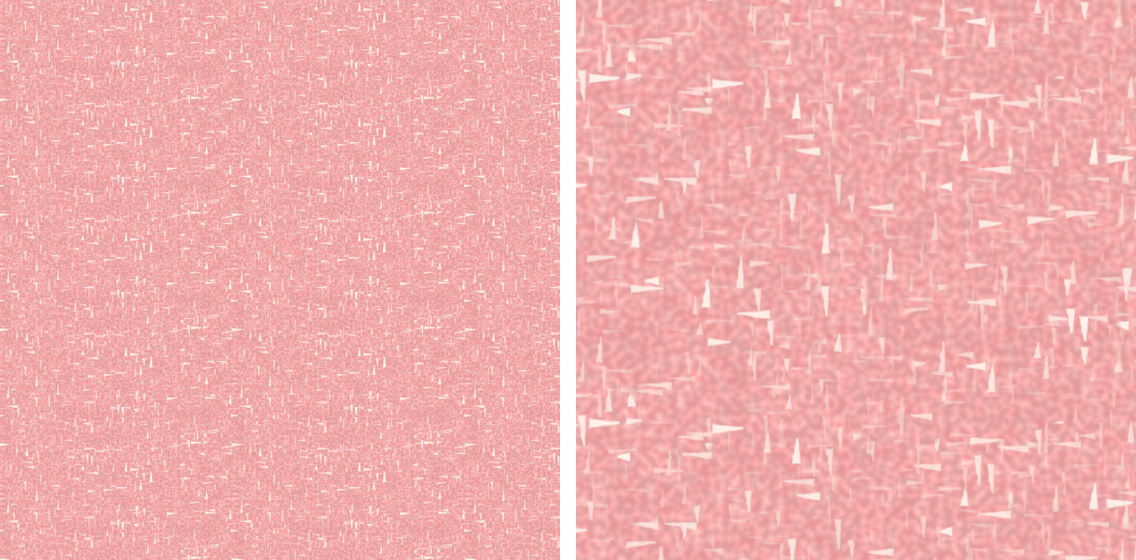
Left: the whole. Right: its middle third, enlarged.
Write a Shadertoy shader that draws this texture.

```glsl
// Pink linen-like print: mottled rose ground with short pale crosshatched slubs.
#define TILE vec2(0.4167, 0.2053)      // size of one repeat
#define SLUB_CELLS vec2(32.0, 16.0)    // slub grid cells per repeat
#define GRAIN_CELLS vec2(92.0, 46.0)   // ground grain cells per repeat
#define PATCH_CELLS vec2(14.0, 6.0)    // broad patches per repeat
#define SLUB_DENSITY 0.46              // mean chance of a slub in each cell
#define SLUB_LENGTH vec2(0.0032, 0.0100) // half length, faint to bold
#define SLUB_WIDTH vec2(0.0008, 0.0021)  // half width, faint to bold
#define ROSE_DARK vec3(0.895, 0.610, 0.615)
#define ROSE_LIGHT vec3(0.985, 0.702, 0.700)
#define GREY_SHIFT vec3(-0.014, 0.020, 0.015)
#define CREAM vec3(1.0, 0.95, 0.92)

vec3 hash3(vec2 p, float seed) {
    vec3 h = fract(vec3(p.xyx + seed * 17.3) * vec3(0.1031, 0.1030, 0.0973));
    h += dot(h, h.yxz + 33.33);
    return fract((h.xxy + h.yzz) * h.zyx);
}

// Gradient noise that wraps after the given number of cells
float cornerSlope(vec2 cell, vec2 offset, vec2 period, float seed) {
    float angle = 6.2832 * hash3(mod(cell, period), seed).x;
    return dot(vec2(cos(angle), sin(angle)), offset);
}

float gradientNoise(vec2 p, vec2 period, float seed) {
    vec2 cell = floor(p), f = fract(p);
    vec2 blend = f * f * f * (f * (f * 6.0 - 15.0) + 10.0);
    vec2 e = vec2(1.0, 0.0);
    float bottom = mix(cornerSlope(cell, f, period, seed),
                       cornerSlope(cell + e.xy, f - e.xy, period, seed), blend.x);
    float top = mix(cornerSlope(cell + e.yx, f - e.yx, period, seed),
                    cornerSlope(cell + e.xx, f - e.xx, period, seed), blend.x);
    return mix(bottom, top, blend.y);
}

// Coverage of a tapered stroke lying along x
float slub(vec2 p, float halfLength, float halfWidth, float aa) {
    float along = clamp(p.x / halfLength, -1.0, 1.0);
    float taper = halfWidth * (0.8 - 0.5 * along);
    float d = max(abs(p.y) - taper, abs(p.x) - halfLength);
    return 1.0 - smoothstep(-aa, aa, d);
}

// Scattered slubs in one direction, strongest one wins
float slubLayer(vec2 uv, bool upright, float density, float seed, float aa) {
    vec2 cellSize = TILE / SLUB_CELLS;
    vec2 home = floor(uv / cellSize);
    float cover = 0.0;
    for (int j = -1; j <= 1; j++)
    for (int i = -1; i <= 1; i++) {
        vec2 cell = home + vec2(i, j);
        vec2 id = mod(cell, SLUB_CELLS);
        vec3 place = hash3(id, seed);
        vec3 look = hash3(id, seed + 5.0);
        float present = smoothstep(-0.05, 0.05, density - place.z);

        vec2 p = uv - (cell + place.xy) * cellSize;
        if (upright) p = p.yx;
        p.y += p.x * (look.z - 0.5) * 0.16;
        if (look.z > 0.5) p.x = -p.x;

        float boldness = look.x * look.x * look.x;
        float halfLength = mix(SLUB_LENGTH.x, SLUB_LENGTH.y, look.y * (0.55 + 0.45 * look.x));
        float halfWidth = mix(SLUB_WIDTH.x, SLUB_WIDTH.y, boldness);
        float strength = present * mix(0.3, 1.0, boldness);
        cover = max(cover, strength * slub(p, halfLength, halfWidth, aa));
    }
    return cover;
}

void mainImage(out vec4 fragColor, in vec2 fragCoord) {
    vec2 uv = fragCoord / iResolution.y;
    float aa = max(0.8 / iResolution.y, 0.0008);

    // Broad patches, medium blotches and fine grain of the ground
    vec2 repeatPos = uv / TILE;
    vec2 blotchCells = GRAIN_CELLS * 0.5;
    float grain = gradientNoise(repeatPos * GRAIN_CELLS, GRAIN_CELLS, 1.0);
    float blotch = gradientNoise(repeatPos * blotchCells, blotchCells, 2.0);
    float tint = gradientNoise(repeatPos * blotchCells, blotchCells, 6.0);
    float patches = gradientNoise(repeatPos * PATCH_CELLS, PATCH_CELLS, 7.0);
    float tone = 0.85 * grain + 0.3 * blotch + 0.22 * patches;
    vec3 color = mix(ROSE_DARK, ROSE_LIGHT, smoothstep(-0.45, 0.45, tone));
    color += GREY_SHIFT * clamp(tint * 2.5, -1.0, 1.0);

    // Pale flecks
    color = mix(color, CREAM, 0.22 * smoothstep(0.28, 0.55, tone));

    // Slubs across and along the weave, denser inside pale patches
    vec2 rough = uv + 0.0008 * vec2(grain, blotch);
    float density = SLUB_DENSITY + 0.5 * patches;
    float across = slubLayer(rough, false, density, 3.0, aa);
    float upright = slubLayer(rough, true, density + 0.05, 4.0, aa);
    color = mix(color, CREAM, max(across, upright));

    fragColor = vec4(color, 1.0);
}
```
